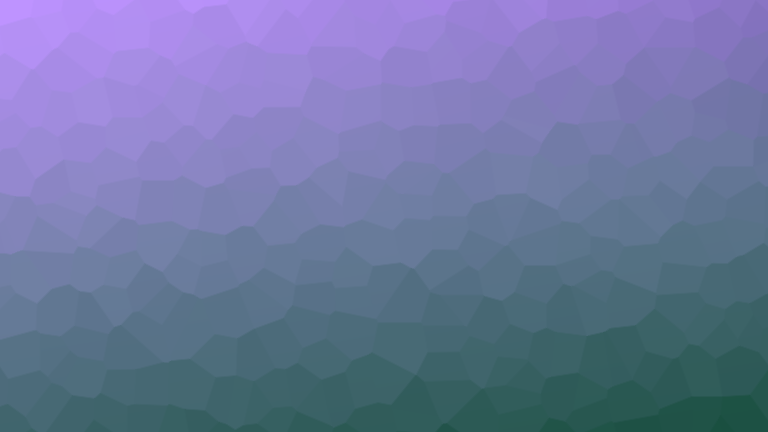
Write a Shadertoy shader that draws this background.

```glsl
#define CELLS_PER_HEIGHT 12.5
#define CELL_JITTER 1.0
#define FACET_FLATNESS 0.95
#define TONE_VARIATION 0.015
#define RAMP_TILT 0.3
#define GLOW_STRENGTH 0.04
#define GLOW_CENTER vec2(0.0, 0.65)
#define CORNER_SHADE vec3(0.06, 0.08, 0.06)

vec2 hash2(vec2 cell) {
    vec3 p = fract(cell.xyx * vec3(0.1031, 0.1030, 0.0973));
    p += dot(p, p.yzx + 33.33);
    return fract((p.xx + p.yz) * p.zy);
}

// Tilted ramp from green through slate to violet
vec3 backdrop(vec2 uv) {
    const vec3 green = vec3(0.10, 0.31, 0.25);
    const vec3 slate = vec3(0.43, 0.495, 0.63);
    const vec3 violet = vec3(0.74, 0.57, 1.0);
    float ramp = (uv.y + RAMP_TILT * (1.0 - uv.x)) / (1.0 + RAMP_TILT);
    vec3 color = mix(green, slate, clamp(ramp * 2.0, 0.0, 1.0));
    color = mix(color, violet, clamp(ramp * 2.0 - 1.0, 0.0, 1.0));

    // Lit left side and shaded upper right corner
    vec2 toGlow = (uv - GLOW_CENTER) * vec2(2.5, 4.5);
    color += GLOW_STRENGTH * vec3(0.8, 0.3, 1.0) * exp(-dot(toGlow, toGlow));
    return color - CORNER_SHADE * uv.x * uv.x * smoothstep(0.4, 1.0, uv.y);
}

// Colour of one facet, sampled mostly at its seed
vec3 facetColor(vec2 uv, vec2 offset, vec2 cell, float aspect) {
    vec2 seedUv = uv + offset / (CELLS_PER_HEIGHT * vec2(aspect, 1.0));
    float tone = hash2(cell + 71.0).x - 0.5;
    return backdrop(mix(uv, seedUv, FACET_FLATNESS)) + tone * TONE_VARIATION;
}

void mainImage(out vec4 fragColor, in vec2 fragCoord) {
    vec2 uv = fragCoord / iResolution.xy;
    float aspect = iResolution.x / iResolution.y;
    vec2 p = uv * vec2(aspect, 1.0) * CELLS_PER_HEIGHT;
    vec2 baseCell = floor(p);

    // Two nearest cell seeds
    vec2 nearOffset = vec2(9.0), nextOffset = vec2(9.0);
    vec2 nearCell = baseCell, nextCell = baseCell;
    for (int y = -2; y <= 2; y++) {
        for (int x = -2; x <= 2; x++) {
            vec2 cell = baseCell + vec2(x, y);
            vec2 offset = cell + 0.5 + (hash2(cell) - 0.5) * CELL_JITTER - p;
            float d = dot(offset, offset);
            if (d < dot(nearOffset, nearOffset)) {
                nextOffset = nearOffset;
                nextCell = nearCell;
                nearOffset = offset;
                nearCell = cell;
            } else if (d < dot(nextOffset, nextOffset)) {
                nextOffset = offset;
                nextCell = cell;
            }
        }
    }

    // Blend across the shared border over about one pixel
    float border = dot(0.5 * (nearOffset + nextOffset), normalize(nextOffset - nearOffset));
    float pixel = CELLS_PER_HEIGHT / iResolution.y;
    float ownShare = 0.5 + 0.5 * smoothstep(0.0, pixel, border);
    vec3 nearColor = facetColor(uv, nearOffset, nearCell, aspect);
    vec3 nextColor = facetColor(uv, nextOffset, nextCell, aspect);
    fragColor = vec4(clamp(mix(nextColor, nearColor, ownShare), 0.0, 1.0), 1.0);
}
```
